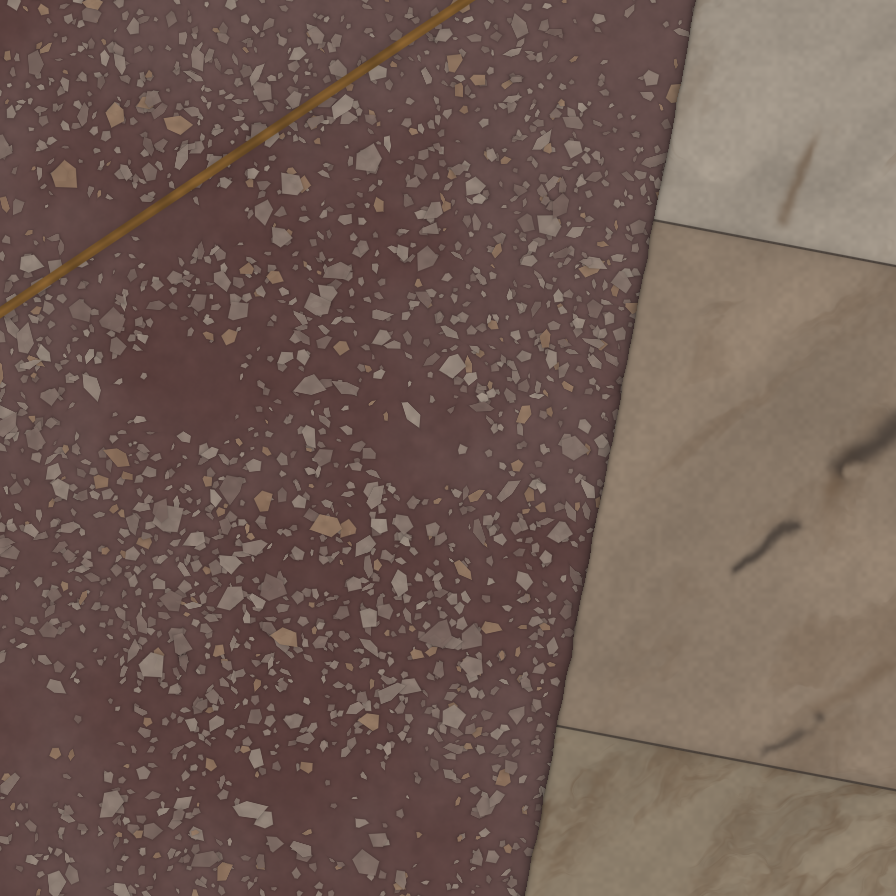
Reproduce this texture procedurally as a Shadertoy shader.

```glsl
// Terrazzo floor with a brass strip, meeting veined marble tiles along a slanted seam.
// Chips are random convex polygons scattered on jittered grids at several scales;
// marble is warped fractal noise crossed by joints and tapered veins.

const vec3 CEMENT_RED    = vec3(0.350, 0.245, 0.235);
const vec3 CEMENT_GREY   = vec3(0.395, 0.305, 0.295);
const vec3 CHIP_DULL     = vec3(0.450, 0.375, 0.350);
const vec3 CHIP_PALE     = vec3(0.630, 0.580, 0.530);
const vec3 CHIP_OCHRE    = vec3(0.580, 0.455, 0.350);
const vec3 BRASS         = vec3(0.455, 0.325, 0.165);
const vec3 MARBLE_TOP    = vec3(0.605, 0.565, 0.515);
const vec3 MARBLE_MIDDLE = vec3(0.540, 0.475, 0.410);
const vec3 MARBLE_BOTTOM = vec3(0.555, 0.500, 0.425);
const vec3 MARBLE_BROWN  = vec3(0.400, 0.315, 0.240);
const vec3 VEIN_DARK     = vec3(0.245, 0.215, 0.195);
const float SEAM_FOOT = 0.586, SEAM_LEAN = 0.191;
const float STRIP_BASE = 0.651, STRIP_SLOPE = 0.670, STRIP_HALF = 0.0055;
const float JOINT_SLOPE = -0.190, JOINT_HIGH = 0.893, JOINT_LOW = 0.308;
const int CHIP_LAYERS = 4;
const float CHIP_GRID = 21.0, CHIP_GRID_GROWTH = 1.42;

float hash(vec2 p) { return fract(sin(dot(p, vec2(127.1, 311.7))) * 43758.5453); }

float noise(vec2 p) {
    vec2 i = floor(p), f = fract(p);
    f = f * f * (3.0 - 2.0 * f);
    return mix(mix(hash(i), hash(i + vec2(1, 0)), f.x),
               mix(hash(i + vec2(0, 1)), hash(i + vec2(1, 1)), f.x), f.y);
}

float fbm(vec2 p) {
    float sum = 0.0, gain = 0.5;
    for (int i = 0; i < 5; i++) {
        sum += gain * noise(p);
        p = mat2(1.6, 1.2, -1.2, 1.6) * p + 7.3;
        gain *= 0.5;
    }
    return sum;
}

mat2 rotation(float a) { return mat2(cos(a), sin(a), -sin(a), cos(a)); }

float blob(vec2 p, vec2 centre, vec2 radius) {
    vec2 q = (p - centre) / radius;
    return exp(-dot(q, q));
}

// Share of grid cells holding a chip, thinned in the bare patches
float chipDensity(vec2 p) {
    float bare = blob(p, vec2(0.22, 0.56), vec2(0.11, 0.07))
               + blob(p, vec2(0.04, 0.18), vec2(0.10, 0.08))
               + blob(p, vec2(0.42, 0.10), vec2(0.15, 0.06))
               + blob(p, vec2(0.70, 0.93), vec2(0.07, 0.09))
               + blob(p, vec2(0.14, 0.75), vec2(0.13, 0.04))
               + blob(p, vec2(0.48, 0.51), vec2(0.09, 0.04));
    float rich = blob(p, vec2(0.33, 0.36), vec2(0.20, 0.14));
    return 0.36 + 0.42 * noise(p * 9.0) + 0.18 * rich - 0.55 * bare;
}

// Signed distance to a convex five-sided chip of about unit radius
float chipShape(vec2 p, vec2 id) {
    float d = -1.0;
    for (int k = 0; k < 5; k++) {
        float fk = float(k);
        float a = 1.2566 * (fk + 0.6 * hash(id + fk * 3.1));
        d = max(d, dot(p, vec2(cos(a), sin(a))) - mix(0.6, 1.0, hash(id + fk * 5.7)));
    }
    return d;
}

vec3 addChips(vec3 col, vec2 p, float grid, float seed, float px) {
    vec2 base = floor(p * grid);
    for (int j = -1; j <= 1; j++)
    for (int i = -1; i <= 1; i++) {
        vec2 cell = base + vec2(i, j), id = cell + seed;
        vec2 centre = (cell + vec2(hash(id + 1.3), hash(id + 8.9))) / grid;
        if (hash(id + 4.7) > chipDensity(centre)) continue;
        float size = mix(0.16, 0.38, hash(id + 2.2)) / grid;
        vec2 q = rotation(6.2832 * hash(id + 6.1)) * (p - centre) / size;
        q.y /= mix(0.40, 0.95, hash(id + 9.4));
        float d = chipShape(q, id) * size;
        float tone = hash(id + 11.8);
        vec3 chip = mix(CHIP_DULL, CHIP_PALE, tone * mix(0.55, 1.0, hash(id + 3.3)));
        chip = mix(chip, CHIP_OCHRE, 0.7 * step(0.90, hash(id + 14.2)));
        chip *= 0.94 + 0.12 * noise(p * 130.0);
        col *= 1.0 - 0.16 * exp(-max(d, 0.0) / 0.0018);
        col = mix(col, chip, 0.92 * smoothstep(px, -px, d));
    }
    return col;
}

vec3 terrazzo(vec2 p, float px) {
    float redness = smoothstep(0.25, 0.75, fbm(p * 5.0) + 0.25 * (0.5 - p.y) - 0.15 * (p.x - 0.3));
    vec3 col = mix(CEMENT_GREY, CEMENT_RED, redness);
    col *= 0.93 + 0.14 * fbm(p * 75.0);
    for (int n = CHIP_LAYERS - 1; n >= 0; n--)
        col = addChips(col, p, CHIP_GRID * pow(CHIP_GRID_GROWTH, float(n)), 37.0 * float(n), px);
    // Brass strip with a bright core and dark flanks
    float d = abs(p.y - STRIP_BASE - STRIP_SLOPE * p.x) / length(vec2(1.0, STRIP_SLOPE));
    col *= 1.0 - 0.20 * exp(-d / 0.008);
    vec3 brass = BRASS * (0.82 + 0.25 * noise(p * 60.0) + 0.14 * exp(-d * d / 6e-6));
    return mix(col, brass, smoothstep(px, -px, d - STRIP_HALF));
}

// Broken vein along a segment, fading at both ends
float vein(vec2 p, vec2 a, vec2 b, float width) {
    p += 0.035 * (vec2(fbm(p * 14.0), fbm(p * 14.0 + 31.0)) - 0.48);
    float t = clamp(dot(p - a, b - a) / dot(b - a, b - a), 0.0, 1.0);
    float d = length(p - mix(a, b, t));
    return exp(-d * d / (width * width)) * smoothstep(0.2, 0.6, noise(p * 38.0) + 0.2);
}

vec3 marble(vec2 p, float px) {
    float level = p.y - JOINT_SLOPE * p.x;
    float top = smoothstep(-px, px, level - JOINT_HIGH);
    float bottom = smoothstep(px, -px, level - JOINT_LOW);
    vec3 col = mix(mix(MARBLE_MIDDLE, MARBLE_TOP, top), MARBLE_BOTTOM, bottom);
    // Cloudy streaks rising to the right
    vec2 q = rotation(-0.6) * p * vec2(1.0, 1.0);
    float cloud = fbm(q * vec2(5.0, 12.0) + 2.0 * fbm(p * 6.0) + 9.0 * top + 4.0 * bottom);
    col *= 0.86 + 0.28 * cloud;
    float stain = smoothstep(0.50, 0.78, fbm(q * vec2(9.0, 17.0) + 3.0 * cloud));
    col = mix(col, MARBLE_BROWN, stain * mix(0.25, 0.65, bottom));
    col *= 0.97 + 0.06 * noise(p * 170.0);
    // Veins
    float dark = vein(p, vec2(0.82, 0.36), vec2(0.90, 0.43), 0.006)
               + vein(p, vec2(0.94, 0.48), vec2(1.02, 0.54), 0.014)
               + 0.7 * vein(p, vec2(0.86, 0.16), vec2(0.91, 0.19), 0.006);
    float brown = vein(p, vec2(0.87, 0.76), vec2(0.92, 0.85), 0.008)
                + vein(p, vec2(0.90, 0.43), vec2(0.95, 0.49), 0.012)
                + 0.6 * vein(p, vec2(0.91, 0.20), vec2(1.00, 0.26), 0.010);
    col = mix(col, MARBLE_BROWN, 0.55 * min(brown, 1.0));
    col = mix(col, VEIN_DARK, 0.75 * min(dark, 1.0));
    // Tile joints
    float joint = min(abs(level - JOINT_HIGH), abs(level - JOINT_LOW));
    col *= 1.0 - 0.12 * exp(-joint / 0.006);
    return mix(col, VEIN_DARK, 0.8 * smoothstep(px, -px, joint - 0.0013));
}

void mainImage(out vec4 fragColor, in vec2 fragCoord) {
    vec2 p = fragCoord / iResolution.xy;
    float px = 0.8 / iResolution.y;
    float seam = p.x - SEAM_FOOT - SEAM_LEAN * p.y + 0.003 * (noise(p * 45.0) - 0.5);
    vec3 col = seam < 0.0 ? terrazzo(p, px) : marble(p, px);
    // Shadowed seam, softer on the terrazzo side
    col *= 1.0 - 0.36 * exp(-abs(seam) / (seam < 0.0 ? 0.006 : 0.0025));
    fragColor = vec4(col, 1.0);
}
```
